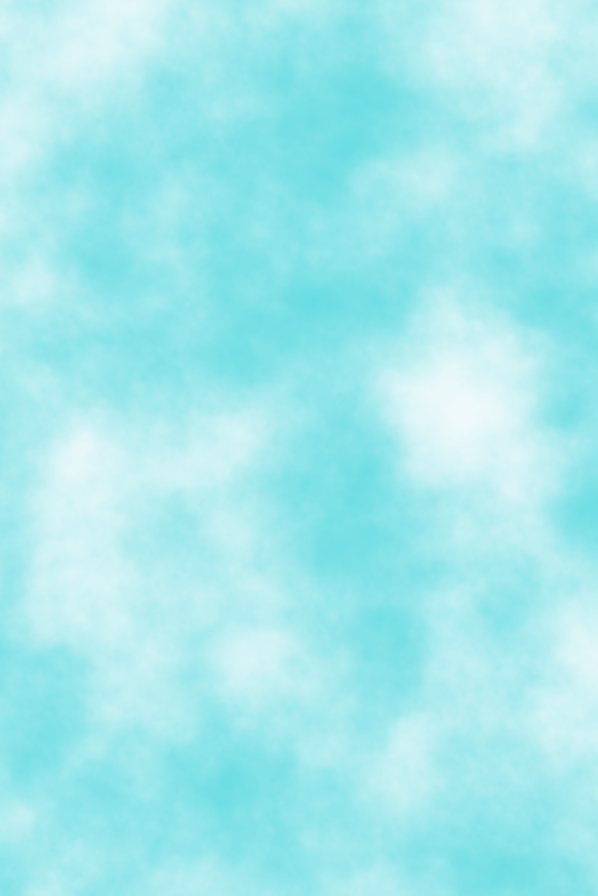
Write a WebGL 2 fragment shader that draws this texture.

```glsl
#version 300 es
precision highp float;

uniform vec2 u_resolution;
out vec4 fragColor;

const vec3 DEEP_AQUA = vec3(0.30, 0.842, 0.868);
const vec3 PALE_MIST = vec3(1.0, 0.990, 0.994);
const float CELLS_ACROSS = 3.8;   // largest puffs per canvas width
const int OCTAVES = 6;
const float GAIN = 0.56;          // strength of each finer layer
const float MEAN_TONE = 0.515;
const float CONTRAST = 0.35;
const float TONE_REACH = 0.45;    // soft limit of tone around the mean
const float WEIGHT_SPREAD = 0.5;  // randomness added to the even weights
const vec2 WEIGHT_STEP = vec2(0.618, 0.755);
const mat2 OCTAVE_TURN = mat2(1.6, 1.2, -1.2, 1.6);  // rotate and double

// Three random values in 0..1 for a cell and a layer
vec3 hashCell(vec2 cell, int layer) {
    uvec3 v = uvec3(ivec3(ivec2(cell), layer) + 4096);
    v = v * 1664525u + 1013904223u;
    v.x += v.y * v.z;
    v.y += v.z * v.x;
    v.z += v.x * v.y;
    v ^= v >> 16u;
    v.x += v.y * v.z;
    v.y += v.z * v.x;
    v.z += v.x * v.y;
    return vec3(v >> 8u) / 16777216.0;
}

// Cellular noise: each cell holds one soft puff, bright or dark
float puffNoise(vec2 p, int layer) {
    vec2 home = floor(p);
    float total = 0.0;
    for (int y = -1; y <= 1; y++) {
        for (int x = -1; x <= 1; x++) {
            vec2 cell = home + vec2(x, y);
            vec3 rnd = hashCell(cell, layer);
            vec2 offset = p - cell - rnd.xy;
            float falloff = max(0.0, 1.0 - dot(offset, offset));
            // Evenly spread weights keep light and dark in balance
            float weight = fract(dot(cell, WEIGHT_STEP) + WEIGHT_SPREAD * rnd.z);
            total += (2.0 * weight - 1.0) * falloff * falloff * falloff;
        }
    }
    return total;
}

float cloudLayers(vec2 p) {
    float total = 0.0;
    float amplitude = 1.0;
    for (int i = 0; i < OCTAVES; i++) {
        total += amplitude * puffNoise(p, i);
        amplitude *= GAIN;
        p = OCTAVE_TURN * p + vec2(3.7, 8.3);
    }
    return total;
}

void main() {
    vec2 position = gl_FragCoord.xy / u_resolution.x;
    float swing = CONTRAST * cloudLayers(position * CELLS_ACROSS);
    float tone = MEAN_TONE + TONE_REACH * tanh(swing / TONE_REACH);
    fragColor = vec4(mix(DEEP_AQUA, PALE_MIST, tone), 1.0);
}
```
